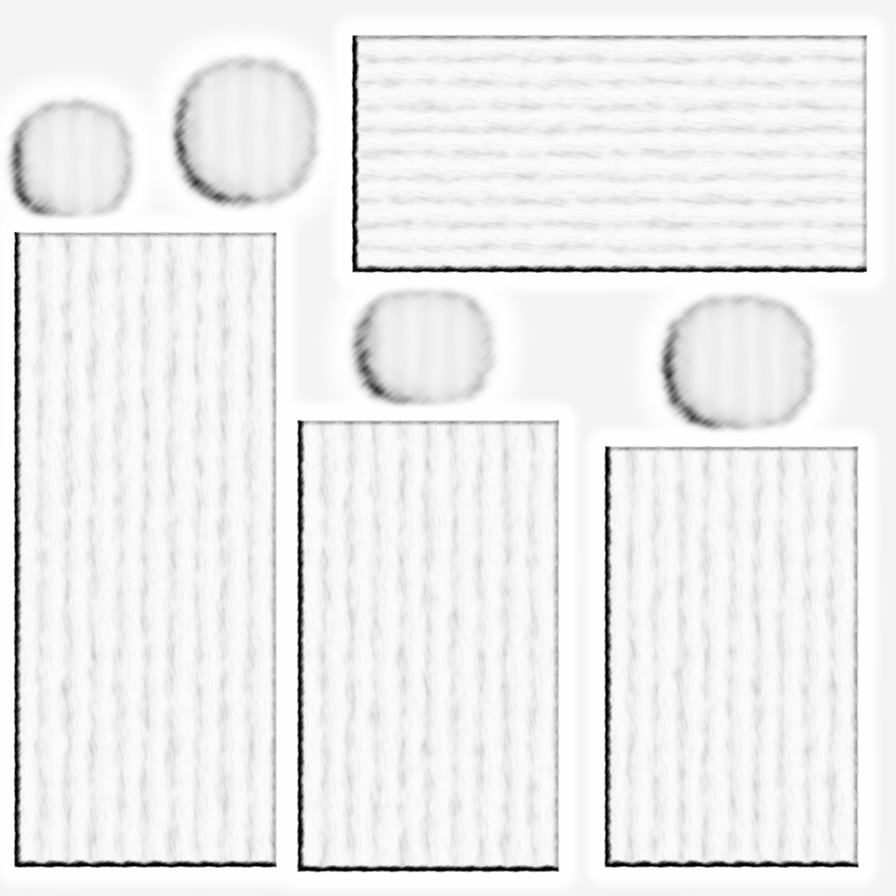
Write a Shadertoy shader that draws this texture map.

```glsl
// Pale cavity map of four ribbed panels and four round end caps on light grey.
// Boxes and squircles give edges and white halos; warped repeats and stretched
// cellular noise shade the grooves and fibres inside them.

vec2 hash2(vec2 c) {
    return fract(sin(vec2(dot(c, vec2(127.1, 311.7)), dot(c, vec2(269.5, 183.3)))) * 4375.85);
}

// Distance to the nearest scattered cell point
float cellular(vec2 p) {
    vec2 cell = floor(p), f = p - cell;
    float nearest = 2.0;
    for (int j = -1; j <= 1; j++)
        for (int i = -1; i <= 1; i++) {
            vec2 o = vec2(i, j);
            vec2 d = o + hash2(cell + o) - f;
            nearest = min(nearest, dot(d, d));
        }
    return sqrt(nearest);
}

// Layered sines, roughly -1 to 1
float waves(vec2 p) {
    return 0.45 * sin(p.x + 1.7 * sin(p.y * 0.7))
         + 0.35 * sin(p.y * 2.1 + 1.3 * sin(p.x * 1.6))
         + 0.20 * sin(p.x * 3.7 - p.y * 4.3);
}

float bell(float x, float width) {
    return exp(-x * x / (width * width));
}

// White glow that surrounds a shape
float halo(float shade, float d, float inner, float outer) {
    return mix(0.998, shade, smoothstep(inner, outer, d));
}

float boxDistance(vec2 p, vec2 lo, vec2 hi) {
    vec2 d = abs(p - 0.5 * (lo + hi)) - 0.5 * (hi - lo);
    return length(max(d, 0.0)) + min(max(d.x, d.y), 0.0);
}

// Ribbed panel: black left and bottom edges, thin grey top and right edges
float panel(float shade, vec2 p, vec2 lo, vec2 hi, bool level) {
    float d = boxDistance(p, lo, hi);
    shade = halo(shade, d, 0.012, 0.030);

    // x runs across the ribs, y along them
    vec2 across = level ? p.yx : p;
    vec2 start = level ? lo.yx : lo, end = level ? hi.yx : hi;
    float ribs = 10.0 * (across.x - start.x) / (end.x - start.x);
    vec2 seed = across + lo * 7.0;
    ribs += 0.10 * waves(seed * vec2(90.0, 34.0)) + 0.05 * waves(seed.yx * 150.0);
    float offset = fract(ribs + 0.5) - 0.5;
    float groove = bell(offset, 0.19);

    // Slanted fibres, drawn out along the ribs
    vec2 slant = vec2(across.x + 0.18 * across.y, across.y);
    float fibre = cellular(slant * vec2(230.0, 48.0));
    float fine = cellular((slant + 0.3) * vec2(420.0, 95.0));
    float patches = 0.75 + 0.45 * waves(seed * vec2(70.0, 85.0));
    float inside = 0.988 - groove * patches * (0.065 + 0.085 * fibre);
    inside -= 0.045 * fibre * fine + 0.035 * bell(offset - 0.33, 0.09) * fine;

    // Worn edges
    vec2 low = p - lo, high = hi - p;
    float wear = waves(p * 230.0);
    float ink = 0.0048 + 0.0009 * wear - 0.0013 * groove;
    inside -= (0.30 + 0.12 * wear) * bell(high.y - 0.001, 0.0028);
    inside -= (0.22 + 0.10 * wear) * bell(high.x - 0.001, 0.0032);
    inside *= smoothstep(ink - 0.0025, ink + 0.003, low.x);
    inside *= smoothstep(ink - 0.0025, ink + 0.003, low.y);
    return mix(max(inside, 0.0), shade, smoothstep(-0.001, 0.002, d + 0.0006 * wear));
}

// Soft round cap, its rim darkest toward the lower left
float cap(float shade, vec2 p, vec2 center, vec2 radius) {
    vec2 q = (p - center) / radius;
    vec2 a = abs(q);
    float squircle = pow(pow(a.x, 2.5) + pow(a.y, 2.5), 0.4);
    float d = (squircle - 1.0) * min(radius.x, radius.y);
    d += 0.0015 * waves(p * 140.0);
    shade = halo(shade, d, 0.010, 0.042);

    float stripe = 0.5 + 0.5 * cos(6.2832 * (p.x - center.x) / 0.028 + 0.4 * waves(p * 60.0));
    float inside = 0.958 - 0.022 * stripe - 0.012 * cellular(p * vec2(150.0, 30.0));
    shade = mix(inside, shade, smoothstep(-0.007, 0.005, d));

    float facing = dot(normalize(q + 0.0001), normalize(vec2(-1.0, -0.55)));
    float weight = 0.13 + 0.40 * smoothstep(0.15, 1.0, facing);
    weight *= 0.78 + 0.32 * waves(p * 170.0) + 0.18 * stripe;
    float rim = bell(d + 0.005, 0.0065) + 0.22 * bell(d + 0.012, 0.014);
    return shade - weight * rim;
}

void mainImage(out vec4 fragColor, in vec2 fragCoord) {
    vec2 p = fragCoord / iResolution.xy;
    float shade = 0.955 + 0.004 * waves(p * 9.0);

    // Round caps
    shade = cap(shade, p, vec2(0.081, 0.820), vec2(0.068, 0.068));
    shade = cap(shade, p, vec2(0.275, 0.853), vec2(0.079, 0.082));
    shade = cap(shade, p, vec2(0.474, 0.612), vec2(0.077, 0.068));
    shade = cap(shade, p, vec2(0.825, 0.594), vec2(0.084, 0.077));

    // Ribbed panels
    shade = panel(shade, p, vec2(0.017, 0.033), vec2(0.308, 0.740), false);
    shade = panel(shade, p, vec2(0.333, 0.028), vec2(0.623, 0.530), false);
    shade = panel(shade, p, vec2(0.676, 0.033), vec2(0.957, 0.501), false);
    shade = panel(shade, p, vec2(0.394, 0.697), vec2(0.967, 0.960), true);

    fragColor = vec4(vec3(clamp(shade, 0.0, 1.0)), 1.0);
}
```
